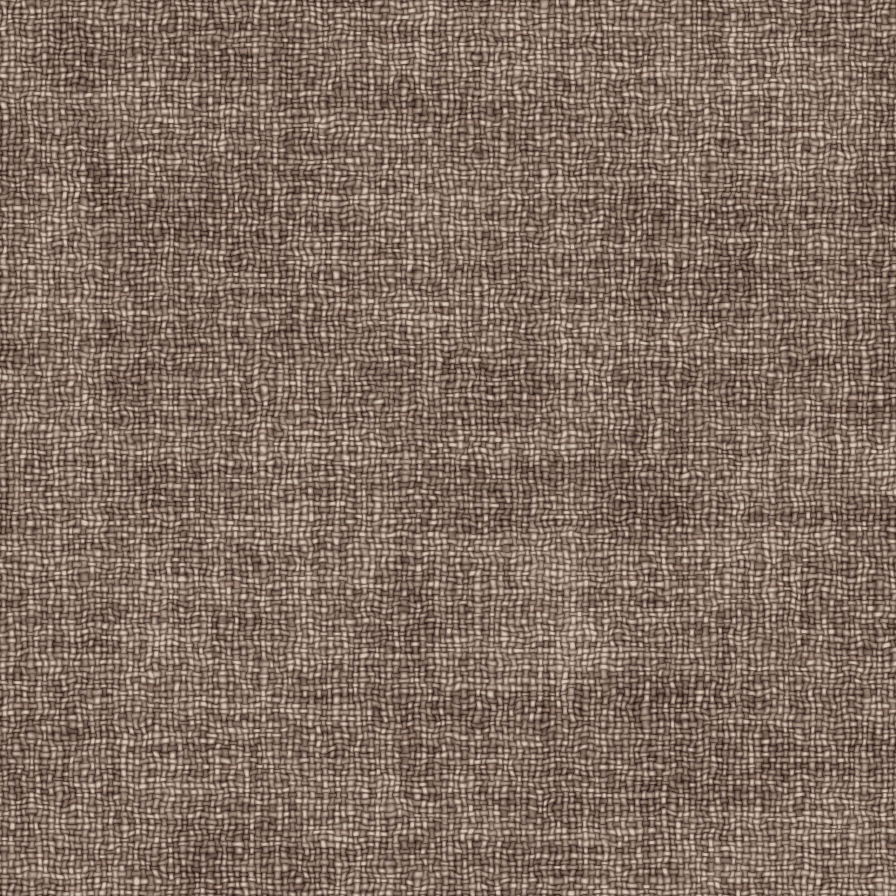
Write a WebGL 1 fragment shader that draws this texture.

```glsl
precision highp float;
uniform vec2 u_resolution;

const float PI = 3.14159265;

float hash(vec2 p) {
  vec3 q = fract(vec3(p.xyx) * 0.1031);
  q += dot(q, q.yzx + 33.33);
  return fract((q.x + q.y) * q.z);
}

float noise(vec2 p) {
  vec2 i = floor(p);
  vec2 f = fract(p);
  f = f * f * (3.0 - 2.0 * f);
  return mix(mix(hash(i), hash(i + vec2(1.0, 0.0)), f.x),
             mix(hash(i + vec2(0.0, 1.0)), hash(i + 1.0), f.x), f.y);
}

// Noise centred on zero, with a seed that shifts it to a fresh area.
float wave(vec2 p, float seed) {
  return noise(p + seed * 37.0) - 0.5;
}

vec3 yarnColor(float tone) {
  vec3 shade = vec3(0.26, 0.19, 0.16);
  vec3 body = vec3(0.54, 0.45, 0.40);
  vec3 light = vec3(0.74, 0.67, 0.62);
  return tone < 0.54 ? mix(shade, body, (tone - 0.26) / 0.28)
                     : mix(body, light, (tone - 0.54) / 0.20);
}

void main() {
  vec2 p = gl_FragCoord.xy / u_resolution;

  // Straight thread grid with small, close irregularities
  vec2 grid = p * vec2(134.0, 148.0);
  grid.x += 0.5 * wave(p * vec2(12.0, 7.0), 1.0) + 0.75 * wave(p * vec2(70.0, 62.0), 2.0);
  grid.y += 0.5 * wave(p * vec2(7.0, 12.0), 3.0) + 0.75 * wave(p * vec2(58.0, 74.0), 4.0);
  vec2 cell = floor(grid);
  vec2 round = cos(PI * (fract(grid) - 0.5));

  // Plain weave: warp and weft take turns on top
  float side = 1.0 - 2.0 * mod(cell.x + cell.y, 2.0);
  float warp = round.x * (0.58 + 0.42 * side * round.y);
  float weft = round.y * (0.58 - 0.42 * side * round.x);

  // Each thread changes tone along its length
  float warpTone = 0.17 * wave(vec2(cell.x, p.y * 14.0), 5.0);
  float weftTone = 0.19 * wave(vec2(p.x * 11.0, cell.y), 6.0);
  float weftOnTop = smoothstep(-0.15, 0.15, weft - warp);
  float tone = 0.53 + 0.53 * (max(warp, weft) - 0.61);
  tone += mix(warpTone, weftTone, weftOnTop);

  // Uneven knots, faint streaked patches and fine fibre
  tone += 0.26 * (hash(cell + 11.0) - 0.5) * round.x * round.y;
  tone += 0.06 * wave(p * vec2(4.0, 26.0), 7.0) + 0.05 * wave(p * vec2(24.0, 4.0), 8.0);
  tone += 0.18 * wave(p * 250.0, 9.0);

  gl_FragColor = vec4(yarnColor(clamp(tone, 0.16, 0.84)), 1.0);
}
```
